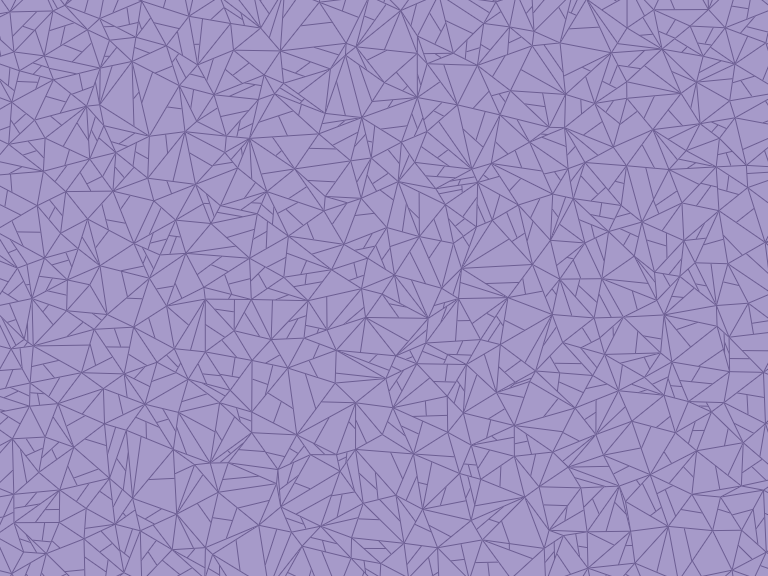
Reproduce this pattern procedurally as a WebGL 2 fragment shader.

```glsl
#version 300 es
precision highp float;
// Draws a flat lilac ground covered by an irregular mesh of thin violet lines.

uniform vec2 u_resolution;
out vec4 fragColor;

const vec3 LILAC = vec3(0.652, 0.602, 0.79);
const vec3 VIOLET = vec3(0.42, 0.365, 0.572);
const float ROWS = 16.0;         // mesh cells per canvas height
const float LINE_WIDTH = 0.0275; // in mesh cells
const float TILT = 0.55;         // turns the mesh off the canvas axes

vec3 hash3(vec2 cell, float seed) {
    vec3 q = fract(vec3(cell.xyx + seed * 7.31) * vec3(0.1031, 0.1030, 0.0973));
    q += dot(q, q.yxz + 33.33);
    return fract((q.xxy + q.yzz) * q.zyx);
}

// Lattice corner, scattered by a hash and drifted by slow waves.
vec2 meshPoint(vec2 cell) {
    vec2 scatter = 0.82 * (hash3(cell, 1.0).xy - 0.5);
    vec2 drift = 0.17 * sin(cell.yx * vec2(0.9, 1.1) + 1.7 * sin(cell * 0.4));
    return cell + scatter + drift;
}

float segmentDistance(vec2 p, vec2 a, vec2 b) {
    vec2 ap = p - a, ab = b - a;
    float along = clamp(dot(ap, ab) / max(dot(ab, ab), 1e-5), 0.0, 1.0);
    return length(ap - ab * along);
}

// Cuts a triangle across corner a, then sometimes from the cut to side bc.
float cutDistance(vec2 p, vec2 a, vec2 b, vec2 c, vec2 cell, float seed) {
    vec3 chance = hash3(cell, seed);
    vec3 place = hash3(cell, seed + 1.0);
    float area = 0.5 * abs((b.x - a.x) * (c.y - a.y) - (b.y - a.y) * (c.x - a.x));
    if (chance.x > area * 1.7) return 1e3;

    // Pick which corner is cut
    vec2 apex = a, left = b, right = c;
    if (chance.y > 0.67) { apex = b; left = c; right = a; }
    else if (chance.y > 0.33) { apex = c; left = a; right = b; }

    vec2 start = mix(apex, left, mix(0.35, 0.7, place.x));
    float reach = place.y > 0.7 ? 1.0 : mix(0.4, 0.75, place.y);
    vec2 end = mix(apex, right, reach);
    float d = segmentDistance(p, start, end);
    if (chance.z < 0.45) {
        vec2 branch = mix(start, end, mix(0.35, 0.65, place.z));
        vec2 foot = mix(left, right, mix(0.3, 0.6, place.x));
        d = min(d, segmentDistance(p, branch, foot));
    }
    return d;
}

// Two sides of one cell, its shorter diagonal, and the cuts of both halves.
float cellDistance(vec2 p, vec2 cell) {
    vec2 a = meshPoint(cell);
    vec2 b = meshPoint(cell + vec2(1.0, 0.0));
    vec2 c = meshPoint(cell + vec2(1.0, 1.0));
    vec2 d = meshPoint(cell + vec2(0.0, 1.0));
    float nearest = min(segmentDistance(p, a, b), segmentDistance(p, a, d));

    // Rename the corners so that a-c is always the shorter diagonal
    if (distance(b, d) < distance(a, c)) {
        vec2 first = a;
        a = b; b = c; c = d; d = first;
    }
    nearest = min(nearest, segmentDistance(p, a, c));
    nearest = min(nearest, cutDistance(p, a, b, c, cell, 3.0));
    return min(nearest, cutDistance(p, a, c, d, cell, 6.0));
}

float meshDistance(vec2 p) {
    vec2 home = floor(p);
    float nearest = 1e3;
    for (int y = -1; y <= 1; y++) {
        for (int x = -1; x <= 1; x++) {
            nearest = min(nearest, cellDistance(p, home + vec2(x, y)));
        }
    }
    return nearest;
}

void main() {
    vec2 p = ROWS * gl_FragCoord.xy / u_resolution.y;
    float s = sin(TILT), c = cos(TILT);
    p = mat2(c, s, -s, c) * p + 40.0;

    // Anti-aliased line coverage
    float pixel = ROWS / u_resolution.y;
    float inside = 0.5 * LINE_WIDTH - meshDistance(p);
    float coverage = clamp(inside / pixel + 0.5, 0.0, 1.0);
    fragColor = vec4(mix(LILAC, VIOLET, coverage), 1.0);
}
```
